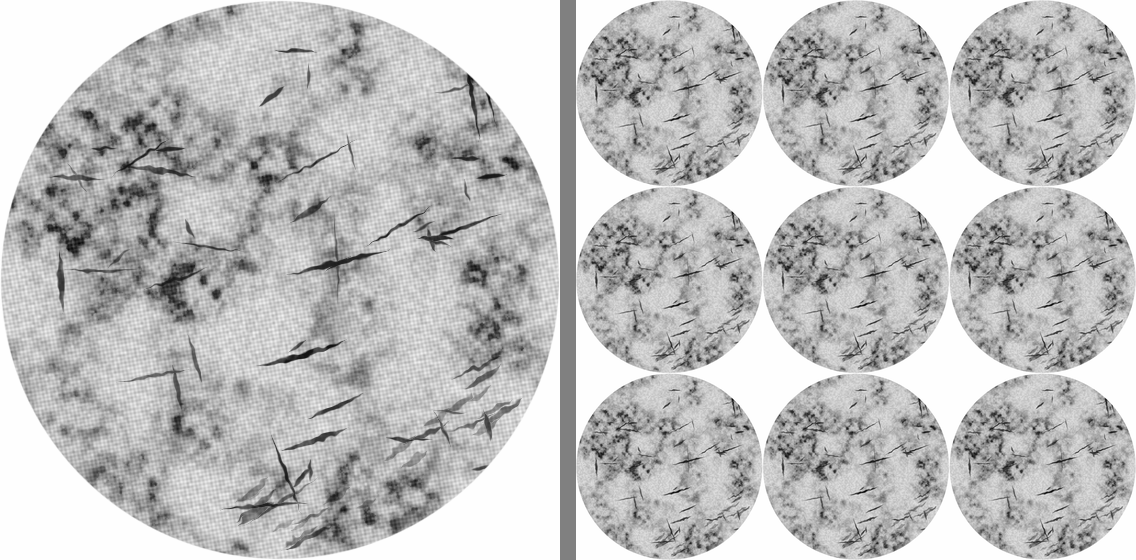
Left, the tile; right, the same tile 3 across and 3 down.
Give the GLSL for this texture, as a Shadertoy shader.

```glsl
const float DISC_RADIUS = 0.498;
const float PAPER = 0.995;
const float FIELD_TONE = 0.815;
const float INK_TONE = 0.07;
const float CLOUD_PERIOD = 8.0;
const float SPECKLE_PERIOD = 44.0;
const float GRAIN_PERIOD = 170.0;
const vec2 SCREEN_LATTICE = vec2(140.0, 26.0);
const float SCREEN_STRENGTH = 0.075;
const int GROUPS = 17;
const int NEEDLES_PER_GROUP = 3;
const int RIM_STREAKS = 24;
const float STROKE_SOFTNESS = 0.0018;
const float TAU = 6.2831853;

uint scramble(uint x) {
    x = x * 747796405u + 2891336453u;
    x = ((x >> ((x >> 28u) + 4u)) ^ x) * 277803737u;
    return (x >> 22u) ^ x;
}

float hash(vec2 cell, float seed) {
    uint h = scramble(uint(cell.x) + scramble(uint(cell.y) + scramble(uint(seed))));
    return float(h >> 8u) / 16777216.0;
}

vec4 hash4(int id, float seed) {
    vec2 cell = vec2(float(id), 3.0);
    return vec4(hash(cell, seed), hash(cell, seed + 1.0),
                hash(cell, seed + 2.0), hash(cell, seed + 3.0));
}

// Value noise that wraps after a whole number of cells
float noise(vec2 uv, float period, float seed) {
    vec2 p = uv * period;
    vec2 f = fract(p);
    f = f * f * (3.0 - 2.0 * f);
    vec2 a = mod(floor(p), period);
    vec2 b = mod(a + 1.0, period);
    return mix(mix(hash(a, seed), hash(vec2(b.x, a.y), seed), f.x),
               mix(hash(vec2(a.x, b.y), seed), hash(b, seed), f.x), f.y);
}

float fbm(vec2 uv, float period, float seed) {
    float sum = 0.0, weight = 0.533;
    for (int i = 0; i < 4; i++) {
        sum += weight * noise(uv, period, seed + float(i));
        period *= 2.0;
        weight *= 0.5;
    }
    return sum;
}

// Slightly bowed stroke that tapers to both ends
float stroke(vec2 p, float angle, float halfLength, float halfWidth, float bow) {
    float c = cos(angle), s = sin(angle);
    vec2 q = vec2(c * p.x + s * p.y, c * p.y - s * p.x);
    float t = q.x / halfLength;
    float d = abs(q.y - bow * halfLength * t * t) - halfWidth * (1.0 - t * t);
    return 1.0 - smoothstep(-STROKE_SOFTNESS, STROKE_SOFTNESS, d);
}

// Needle groups: x is ink, y is the stain around each group
vec2 needles(vec2 p) {
    float ink = 0.0, stain = 0.0;
    for (int g = 0; g < GROUPS; g++) {
        vec4 place = hash4(g, 20.0);
        // Golden-angle spacing spreads the groups over the disc
        float turn = float(g) * 2.39996 + place.x;
        float reach = 0.46 * sqrt((float(g) + place.y) / float(GROUPS));
        vec2 local = p - reach * vec2(cos(turn), sin(turn));
        stain += exp(-dot(local, local) / 0.0025) * place.z;
        for (int n = 0; n < NEEDLES_PER_GROUP; n++) {
            int id = g * NEEDLES_PER_GROUP + n;
            vec4 a = hash4(id, 40.0);
            vec4 b = hash4(id, 50.0);
            float family = a.x < 0.4 ? -1.28 : (a.x < 0.7 ? 0.0 : 0.55);
            float angle = family + (a.y - 0.5) * 0.6;
            float halfLength = mix(0.018, 0.095, a.z * a.z);
            float halfWidth = mix(0.0022, 0.0058, a.w * a.w);
            vec2 offset = (b.xy - 0.5) * 0.11;
            float mark = stroke(local - offset, angle, halfLength, halfWidth, (b.z - 0.5) * 0.12);
            ink = max(ink, mark * mix(0.55, 1.0, b.w));
        }
    }
    return vec2(ink, stain);
}

// Short parallel streaks along the lower right rim
float rimStreaks(vec2 p) {
    float ink = 0.0;
    for (int i = 0; i < RIM_STREAKS; i++) {
        vec4 a = hash4(i, 70.0);
        float turn = mix(-1.75, -0.4, a.x);
        vec2 centre = mix(0.37, 0.49, a.y) * vec2(cos(turn), sin(turn));
        float mark = stroke(p - centre, 0.52 + (a.z - 0.5) * 0.3,
                            mix(0.02, 0.05, a.w), mix(0.003, 0.007, a.z), 0.05);
        ink = max(ink, mark * mix(0.3, 0.7, a.w));
    }
    return ink;
}

void mainImage(out vec4 fragColor, in vec2 fragCoord) {
    vec2 uv = fragCoord / iResolution.xy;
    vec2 p = uv - 0.5;

    float cloud = fbm(uv, CLOUD_PERIOD, 1.0);
    float speckle = fbm(uv, SPECKLE_PERIOD, 7.0);
    float grain = noise(uv, GRAIN_PERIOD, 13.0);

    // Ragged marks
    vec2 rough = vec2(noise(uv, 90.0, 15.0), noise(uv, 90.0, 16.0)) - 0.5;
    vec2 marks = needles(p + 0.005 * rough);
    float ink = max(marks.x, rimStreaks(p + 0.008 * rough));
    ink *= mix(0.7, 1.0, smoothstep(0.25, 0.6, speckle));

    // Mottled field with dark specks inside the denser patches
    float density = smoothstep(0.32, 0.68, cloud) + 0.4 * marks.y;
    float tone = FIELD_TONE - density * (0.07 + 0.28 * smoothstep(0.3, 0.72, speckle));
    tone -= 0.3 * smoothstep(0.6, 0.78, speckle) * smoothstep(0.5, 1.1, density);
    tone += 0.13 * (grain - 0.5);

    // Slanted halftone screen on a whole-number lattice
    vec2 lattice = vec2(dot(uv, SCREEN_LATTICE), dot(uv, vec2(-SCREEN_LATTICE.y, SCREEN_LATTICE.x)));
    vec2 wave = cos(TAU * lattice);
    tone += SCREEN_STRENGTH * 0.5 * (wave.x + wave.y);
    tone = mix(tone, INK_TONE, ink);

    // Round field on white paper
    float edge = 1.0 / iResolution.y;
    float outside = smoothstep(-edge, edge, length(p) - DISC_RADIUS);
    fragColor = vec4(vec3(clamp(mix(tone, PAPER, outside), 0.0, 1.0)), 1.0);
}
```
